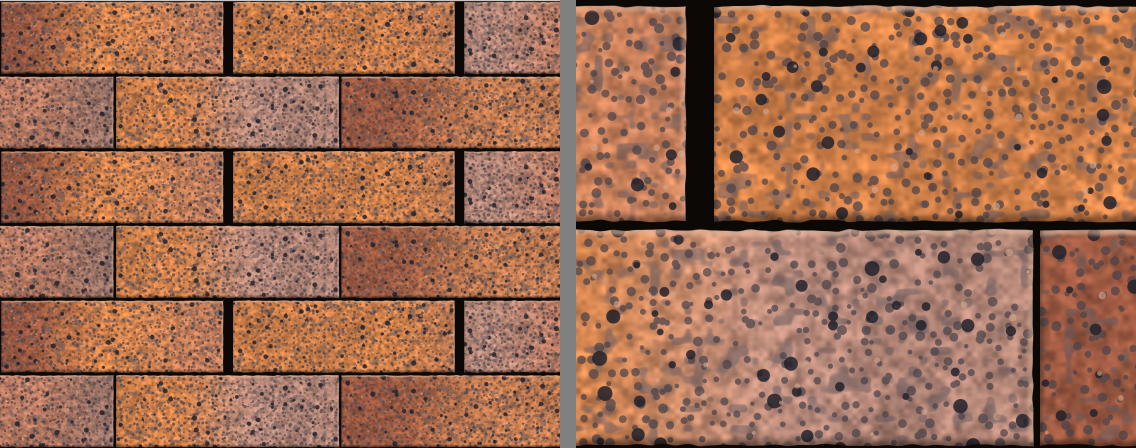
Left: the whole. Right: its middle third, enlarged.
Write a WebGL 1 fragment shader that draws this texture.

```glsl
precision highp float;
// Running-bond wall of speckled fired-clay bricks with black joints, six courses high.
uniform vec2 u_resolution;

float hash(vec2 p) {
  return fract(sin(dot(p, vec2(127.1, 311.7))) * 43758.545);
}

float noise(vec2 p) {
  vec2 i = floor(p), f = fract(p);
  f = f * f * (3.0 - 2.0 * f);
  return mix(mix(hash(i), hash(i + vec2(1.0, 0.0)), f.x),
             mix(hash(i + vec2(0.0, 1.0)), hash(i + vec2(1.0, 1.0)), f.x), f.y);
}

// Coverage of randomly placed round specks; p, radius and soft are in cells.
float specks(vec2 p, float density, float radius, float soft) {
  float cover = 0.0;
  for (int j = -1; j <= 1; j++) {
    for (int i = -1; i <= 1; i++) {
      vec2 cell = floor(p) + vec2(float(i), float(j));
      vec2 centre = cell + vec2(hash(cell + 3.7), hash(cell + 8.3));
      float r = radius * (0.5 + 0.7 * hash(cell + 15.1));
      float dot_ = 1.0 - smoothstep(r - soft, r + soft, length(p - centre));
      cover = max(cover, dot_ * step(hash(cell + 21.9), density));
    }
  }
  return cover;
}

// Fired colour along a brick, t running from its left end to its right end.
vec3 clay(float id, float t) {
  vec3 rust = vec3(0.58, 0.33, 0.24);
  vec3 orange = vec3(0.83, 0.51, 0.29);
  vec3 rose = vec3(0.73, 0.48, 0.38);
  vec3 mauve = vec3(0.71, 0.53, 0.47);
  if (id < 0.5) return mix(mix(rust, orange, smoothstep(0.05, 0.5, t)), rose, smoothstep(0.5, 1.0, t) * 0.7);
  if (id < 1.5) return mix(orange, rose, smoothstep(0.75, 1.0, t) * 0.4);
  if (id < 2.5) return mix(mauve, rose, smoothstep(0.1, 0.45, t));
  if (id < 3.5) return mix(rose, mauve * 0.9, smoothstep(0.65, 1.0, t));
  if (id < 4.5) return mix(orange, mauve, smoothstep(0.25, 0.65, t));
  return mix(rust * 1.06, mix(orange, rose, 0.35), smoothstep(0.1, 0.7, t));
}

void main() {
  // One unit is the height of a course, measured from the top.
  vec2 uv = gl_FragCoord.xy / u_resolution;
  vec2 p = vec2(7.5 * uv.x, 6.0 - 6.0 * uv.y);
  float px = 7.5 / u_resolution.x;
  vec2 q = vec2(p.x, mod(p.y, 2.0));

  // Alternate courses: wide joints, then shifted bricks with thin joints.
  float odd = floor(q.y);
  float start = mix(0.015, -1.47, odd);
  float pitch = mix(3.1, 3.02, odd);
  float width = mix(2.975, 2.99, odd);
  float index = floor((p.x - start) / pitch);
  vec2 local = vec2(p.x - start - index * pitch, fract(q.y));
  float id = index + 3.0 * odd;

  // Distances to the slightly ragged edges.
  float ragged = (noise(q * 18.0) - 0.5) * 0.014;
  float top = local.y - 0.028 + ragged;
  float bottom = 0.987 - local.y + ragged;
  float right = width - local.x + ragged * 0.5;
  float edge = min(min(top, bottom), min(local.x, right));
  float face = smoothstep(-0.7 * px, 0.7 * px, edge);

  // Clay body with broad firing clouds and fine grain.
  vec3 col = clay(id, local.x / width);
  col *= 0.93 + 0.14 * noise(q * 2.3 + 5.0);
  float grain = 0.6 * noise(q * 24.0) + 0.4 * noise(q * 43.0 + 9.0);
  col *= 0.72 + 0.56 * grain;

  // Slate mottling, fine specks and sparse iron spots.
  float blotch = noise(q * vec2(20.0, 23.0) + 31.0);
  col = mix(col, vec3(0.40, 0.35, 0.37), 0.55 * smoothstep(0.62, 0.85, blotch));
  float fine = specks(q * 16.0, 0.62, 0.3, px * 11.0);
  col = mix(col, vec3(0.29, 0.26, 0.29), 0.72 * fine);
  float iron = specks(q * 7.0 + 40.0, 0.4, 0.2, px * 5.0);
  col = mix(col, vec3(0.13, 0.13, 0.17), 0.85 * iron);
  float pale = specks(q * 9.0 + 70.0, 0.15, 0.13, px * 6.0);
  col = mix(col, vec3(0.84, 0.66, 0.56), 0.6 * pale);

  // Worn light arrises along the top and right, shade along the bottom.
  float wear = 0.3 + 0.5 * noise(q * 9.0 + 12.0);
  float arris = max(1.0 - smoothstep(0.008, 0.034, top),
                    0.7 * (1.0 - smoothstep(0.008, 0.034, right)));
  col = mix(col, vec3(0.88, 0.71, 0.60), arris * wear);
  col *= mix(0.6, 1.0, smoothstep(0.0, 0.045, bottom));
  col *= mix(0.75, 1.0, smoothstep(0.0, 0.03, local.x));

  // Black joints and the pale strip closing the top of the wall.
  col = mix(vec3(0.045, 0.03, 0.025), col, face);
  col = mix(vec3(0.80, 0.77, 0.74), col, smoothstep(0.01, 0.01 + px, p.y));
  gl_FragColor = vec4(col, 1.0);
}
```
